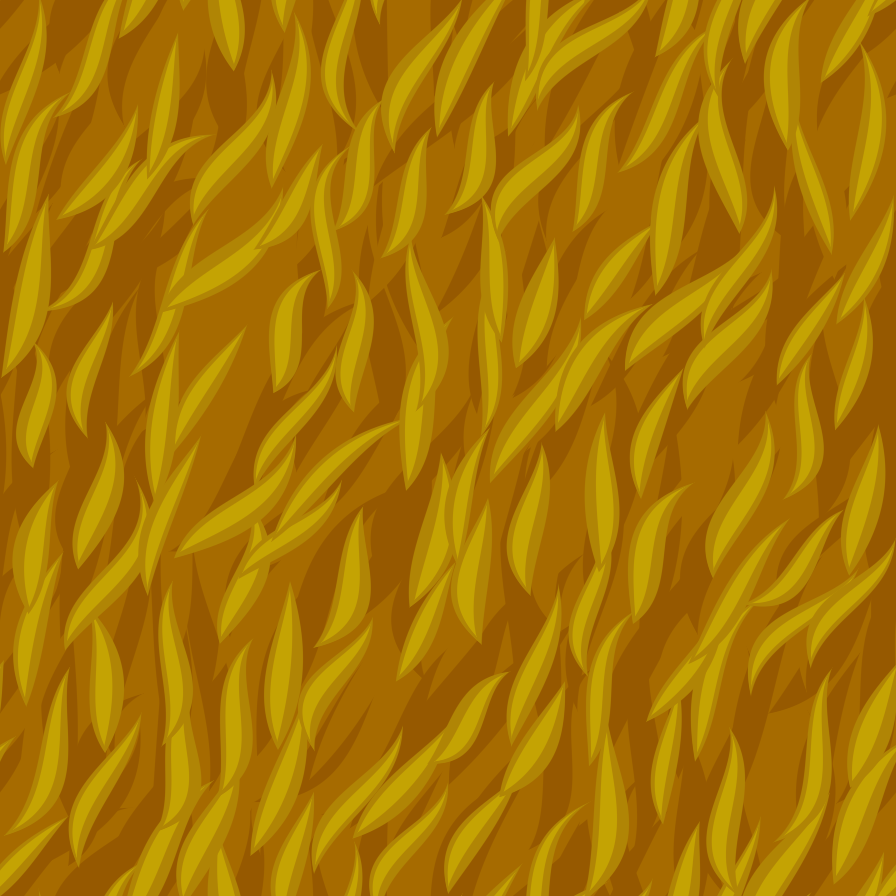
A Shadertoy shader for this pattern:

```glsl
#define LIT_GRID vec2(14.0, 8.0)      // columns must be even
#define LIT_SIZE vec2(0.0165, 0.088)  // half width, half length
#define BACK_GRID vec2(20.0, 8.0)
#define BACK_SIZE vec2(0.017, 0.130)
#define DARK_SHARE 0.66
#define BEND 0.24
#define LEAN 0.34
#define SHADE vec3(0.59, 0.35, 0.00)
#define BASE vec3(0.65, 0.42, 0.00)
#define RIM vec3(0.69, 0.52, 0.02)
#define SHINE vec3(0.77, 0.64, 0.01)

const float TAU = 6.2831853;

vec4 hash4(vec2 p) {
    vec4 q = fract(p.xyxy * vec4(0.1031, 0.1030, 0.0973, 0.1099));
    q += dot(q, q.wzxy + 33.33);
    return fract((q.xxyz + q.yzzw) * q.zywx);
}

// Layered sines with whole frequencies, so the flow wraps
float leanField(vec2 p) {
    return LEAN + 0.24 * sin(TAU * (2.0 * p.x + p.y) + 0.8)
                + 0.20 * sin(TAU * (p.x - 3.0 * p.y) + 2.1);
}

// Half width along the blade: pointed at both ends, fuller below the middle
float profile(float t) {
    t = clamp(t, -1.5, 1.5);
    return (1.0 - t * t) * (1.0 - 0.35 * t);
}

// Distances to the outline (x) and to the inner highlight (y)
vec2 blade(vec2 p, vec2 size, vec2 curve, float side) {
    float t = clamp(p.y / size.y, -1.5, 1.5);
    float arc = curve.x + curve.y * t;
    float slope = (1.0 - t * t) * curve.y - 2.0 * t * arc;
    float x = p.x - (1.0 - t * t) * arc * size.y;
    float outer = size.x * profile(t);
    float inner = size.x * 0.49 * profile(t * 1.12);
    float shift = side * 0.17 * max(outer, 0.0);
    return vec2(abs(x) - outer, abs(x - shift) - inner) * inversesqrt(1.0 + slope * slope);
}

// Paints one layer of blades from a jittered, staggered, wrapping grid
vec3 paintLayer(vec3 color, vec2 uv, vec2 grid, vec2 size, float seed, bool lit) {
    float soft = 0.7 / iResolution.y;
    vec2 home = floor(uv * grid);
    for (int j = -2; j <= 2; j++)
    for (int i = -3; i <= 3; i++) {
        vec2 id = home + vec2(i, j);
        vec2 key = mod(id, grid) + seed;
        vec4 r = hash4(key);
        vec4 s = hash4(key + 57.0);
        float stagger = 0.5 * mod(id.x, 2.0) - 0.25;
        vec2 center = (id + 0.5 + vec2(0.0, stagger) + 0.45 * (r.xy - 0.5)) / grid;

        // Turn into the blade's own frame
        float lean = leanField(center) + 0.35 * (r.z - 0.5);
        vec2 axis = vec2(sin(lean), cos(lean));
        vec2 d = uv - center;
        vec2 local = vec2(dot(d, vec2(axis.y, -axis.x)), dot(d, axis));

        vec2 scale = size * mix(vec2(0.75, 0.78), vec2(1.25, 1.2), s.xy);
        vec2 curve = BEND * (2.0 * s.zw - 1.0) * vec2(1.0, 1.5);
        float side = r.w < 0.75 ? -1.0 : 1.0;
        vec2 dist = blade(local, scale, curve, side);
        vec2 cover = 1.0 - smoothstep(-soft, soft, dist);

        vec3 body = lit ? RIM : (r.w < DARK_SHARE ? SHADE : BASE);
        color = mix(color, body, cover.x);
        if (lit) color = mix(color, SHINE, cover.y);
    }
    return color;
}

void mainImage(out vec4 fragColor, in vec2 fragCoord) {
    vec2 uv = fragCoord / iResolution.xy;
    vec3 color = paintLayer(BASE, uv, BACK_GRID, BACK_SIZE, 11.0, false);
    color = paintLayer(color, uv, LIT_GRID, LIT_SIZE, 131.0, true);
    fragColor = vec4(color, 1.0);
}
```
